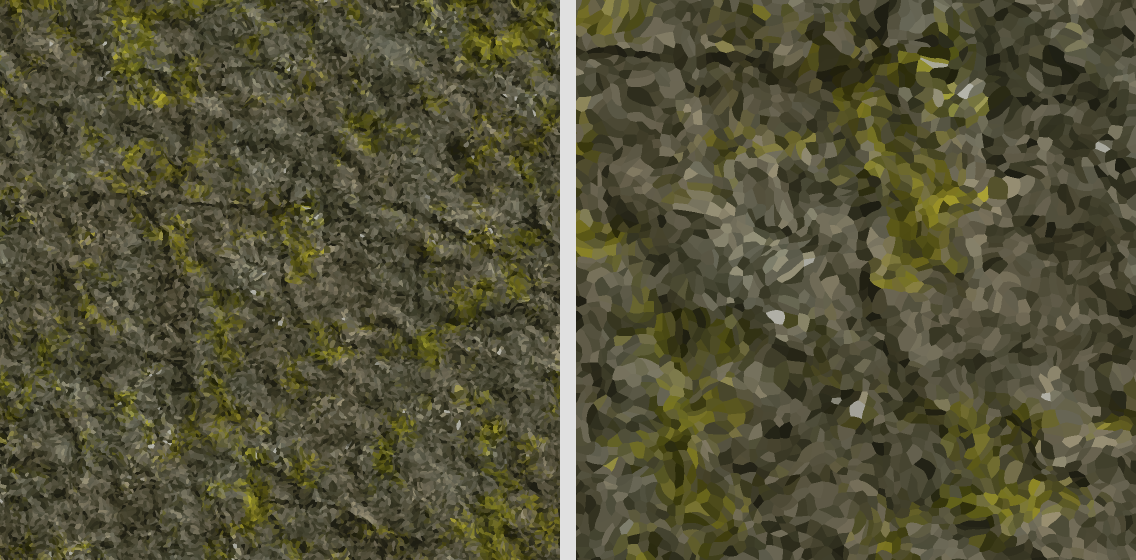
Left: the whole. Right: its middle third, enlarged.
Write a WebGL 2 fragment shader that draws this texture.

```glsl
#version 300 es
precision highp float;
// Mossy, stony ground crossed by thin roots, broken into small flat facets.
// A height field of stones, pebbles, roots and noise is lit from the upper
// right, and each facet takes one colour from the point at its centre.
uniform vec2 u_resolution;
out vec4 fragColor;

float hash(vec2 p) {
  return fract(sin(dot(p, vec2(127.1, 311.7))) * 43758.5453);
}

vec2 hash2(vec2 p) {
  return vec2(hash(p), hash(p + 57.3));
}

float noise(vec2 p) {
  vec2 i = floor(p), f = fract(p);
  f = f * f * (3.0 - 2.0 * f);
  return mix(mix(hash(i), hash(i + vec2(1, 0)), f.x),
             mix(hash(i + vec2(0, 1)), hash(i + vec2(1, 1)), f.x), f.y);
}

vec2 noise2(vec2 p) {
  return vec2(noise(p), noise(p + 31.7)) - 0.5;
}

// Nearest scattered point in xy, nearest and second distances in zw
vec4 cells(vec2 p) {
  vec4 best = vec4(0, 0, 9, 9);
  for (int y = -1; y <= 1; y++)
    for (int x = -1; x <= 1; x++) {
      vec2 id = floor(p) + vec2(x, y);
      vec2 centre = id + hash2(id);
      float d = distance(p, centre);
      if (d < best.z) best = vec4(centre, d, best.z);
      else best.w = min(best.w, d);
    }
  return best;
}

// Scattered oval domes of random size and direction
float domes(vec2 p) {
  float h = 0.0;
  for (int y = -1; y <= 1; y++)
    for (int x = -1; x <= 1; x++) {
      vec2 id = floor(p) + vec2(x, y);
      vec2 d = p - id - 0.2 - 0.6 * hash2(id + 3.1);
      float a = 6.283 * hash(id + 8.4);
      d = mat2(cos(a), sin(a), -sin(a), cos(a)) * d * vec2(0.8, 1.25);
      float r = mix(0.22, 0.52, hash(id + 5.7));
      float present = step(0.45, hash(id + 9.2));
      h = max(h, present * r * (1.0 - dot(d, d) / (r * r)));
    }
  return h;
}

// Branching ridges along cell borders, kept only in patches
float roots(vec2 p) {
  vec4 c = cells((p + 0.07 * noise2(p * 9.0)) * 4.6 + 2.3);
  float patches = smoothstep(0.38, 0.55, noise(p * 5.0 + 14.0));
  return patches * smoothstep(0.1, 0.03, c.w - c.z);
}

float roughness(vec2 p) {
  float sum = 0.0, amp = 0.55;
  p *= 15.0;
  for (int i = 0; i < 4; i++) {
    sum += amp * (noise(p) - 0.5);
    p = mat2(1.6, 1.2, -1.2, 1.6) * p + 7.9;
    amp *= 0.62;
  }
  return sum;
}

float height(vec2 p) {
  return roughness(p) + 0.65 * domes(p * 7.0) + 0.3 * domes(p * 19.0 + 4.0)
       + 0.17 * roots(p) + 0.07 * roots(p * 2.7 + 5.0);
}

vec3 ground(vec2 uv) {
  // Lightly warped facets give curved, shard-like patches
  vec2 warped = uv + 0.012 * noise2(uv * 36.0) + 0.006 * noise2(uv * 90.0);
  vec2 seed = cells(warped * 165.0).xy;
  vec2 p = seed / 165.0;
  float grain = hash(seed);

  // Slope towards the light, then facet grain and dark roots
  float lit = height(p) - height(p + vec2(0.005, 0.006));
  float tone = 0.3 + 0.85 * lit + 0.19 * (grain - 0.5);
  tone += 0.06 * domes(p * 7.0) - 0.05 * roots(p);

  // Pale facets gather in small clumps, with a few wet glints
  float clump = smoothstep(0.5, 0.85, noise(p * 26.0 + 40.0));
  float pale = clump * step(0.7, hash(seed + 2.7));
  tone = clamp(tone + 0.16 * pale, 0.12, 0.58);
  float blue = mix(0.62, 0.81, smoothstep(0.17, 0.42, tone));
  vec3 colour = tone * vec3(1.0, 0.975, blue);

  // Yellow-green moss, and stone that drifts between brown and grey
  float moss = 0.5 * noise(p * 13.0 + 21.0) + 0.5 * noise(p * 38.0);
  moss = smoothstep(0.5, 0.85, moss + 0.28 * (hash(seed + 6.1) - 0.5));
  float drift = 0.6 * noise(p * 16.0 + 63.0) - 0.3 + 0.6 * (grain - 0.5);
  colour *= 1.0 + drift * vec3(0.06, -0.02, -0.08);
  colour *= mix(vec3(1), vec3(1.14, 1.14, 0.38), moss);
  float glint = step(0.985, hash(seed + 4.9)) * clump;
  return mix(colour, vec3(0.74, 0.74, 0.71), 0.85 * glint);
}

void main() {
  // Four samples per pixel smooth the facet edges
  vec3 sum = vec3(0);
  for (int i = 0; i < 4; i++) {
    vec2 offset = vec2(i % 2, i / 2) * 0.5 - 0.25;
    sum += ground((gl_FragCoord.xy + offset) / u_resolution);
  }
  fragColor = vec4(sum / 4.0, 1.0);
}
```
